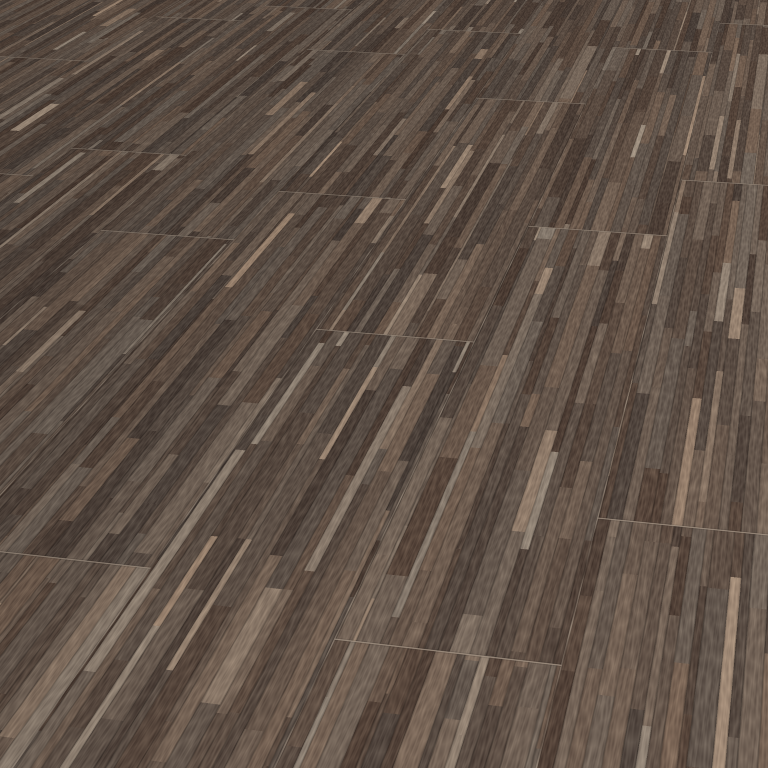
Write a Shadertoy shader that draws this texture.

```glsl
// Dark laminate floor of narrow wooden strips in staggered planks, seen in perspective.

const float HORIZON = 1.527;        // height of the vanishing line
const float PLANK_WIDTH = 0.2235;   // floor units across
const float PLANK_LENGTH = 5.97;    // floor units along
const float STRIPS = 17.0;          // strips across one plank
const float PIECE_LENGTH = 1.6;     // mean length of a strip piece
const int SAMPLES = 3;              // antialiasing grid per axis
const vec3 DARK_WOOD = vec3(0.235, 0.188, 0.165);
const vec3 LIGHT_WOOD = vec3(0.645, 0.575, 0.505);
const vec3 JOINT_COLOR = vec3(0.63, 0.57, 0.51);

// Stagger of the plank ends in each column, as a share of the length
const float STAGGER[9] = float[9](0.688, 0.450, 0.058, 0.524, 0.322, 0.658, 0.520, 0.160, 0.830);

float hash(vec2 p) {
    vec3 q = fract(p.xyx * 0.1031);
    q += dot(q, q.yzx + 33.33);
    return fract((q.x + q.y) * q.z);
}

// Position of a randomly shifted cell border
float border(float i, float seed) {
    return i + 0.86 * (hash(vec2(i, seed)) - 0.5);
}

// Cells of uneven width on a line: x = index, y = distance to border, z = width
vec3 unevenCell(float x, float seed) {
    float i = floor(x);
    if (x < border(i, seed)) i -= 1.0;
    else if (x >= border(i + 1.0, seed)) i += 1.0;
    float low = border(i, seed);
    float high = border(i + 1.0, seed);
    return vec3(i, min(x - low, high - x), high - low);
}

// Cellular noise: distance to the nearest scattered point
float cellular(vec2 p) {
    vec2 base = floor(p);
    float nearest = 2.0;
    for (int j = -1; j <= 1; j++)
    for (int i = -1; i <= 1; i++) {
        vec2 cell = base + vec2(i, j);
        vec2 point = cell + vec2(hash(cell), hash(cell + 57.3));
        nearest = min(nearest, length(p - point));
    }
    return nearest;
}

// Fibres, curved growth rings and pores; p.x in strips, p.y along the floor
float grain(vec2 p, float seed) {
    float bend = 0.45 * sin(p.y * 2.3 + seed * 40.0) + 0.15 * sin(p.y * 6.1 + seed * 90.0);
    float rings = sin(9.0 * (p.x + bend) + 2.0 * sin(p.y * 3.7 + p.x * 2.0));
    float fibres = sin(p.x * 21.0 + 3.0 * sin(p.y * 4.0 + seed * 30.0))
                 + sin(p.x * 33.0 + 2.0 * sin(p.y * 9.0 + p.x * 5.0));
    float pores = cellular(vec2(p.x * 3.2 + bend * 2.0, p.y * 9.0) + seed * 50.0) - 0.45;
    return 0.035 * rings + 0.032 * fibres + 0.24 * pores;
}

// Wood tone and tint of one piece of a strip
vec3 woodColor(vec2 p, float seed, float width) {
    float tone = 0.14 + 0.38 * hash(vec2(seed * 311.0, 4.7));
    float chance = mix(0.34, 0.06, smoothstep(0.35, 1.1, width));
    tone += step(hash(vec2(seed * 173.0, 9.1)), chance) * (0.24 + 0.26 * seed);
    float warmth = hash(vec2(seed * 227.0, 2.3)) - 0.4;
    vec3 color = mix(DARK_WOOD, LIGHT_WOOD, tone + grain(p, seed));
    return color * (1.0 + warmth * vec3(0.06, -0.02, -0.08));
}

// Coverage of a line of the given half width
float lineMask(float dist, float halfWidth, float blur) {
    return 1.0 - smoothstep(halfWidth - blur, halfWidth + blur, dist);
}

vec3 floorColor(vec2 p, float blur) {
    // Perspective: x runs across the planks, y along them
    float depth = HORIZON - p.y;
    vec2 ground = vec2(1.074 - p.x, p.x + 11.33) / depth;

    // Planks
    float across = (ground.x - 0.0225) / PLANK_WIDTH;
    float column = floor(across);
    float along = ground.y / PLANK_LENGTH - STAGGER[clamp(int(column), 0, 8)];
    vec2 plank = vec2(column, floor(along));
    float plankSeed = hash(plank + 11.0) * 97.0;

    // Strips across, uneven pieces along
    vec2 woodPos = vec2(fract(across) * STRIPS, ground.y);
    vec3 strip = unevenCell(woodPos.x, plankSeed);
    float stripSeed = hash(vec2(strip.x, plankSeed)) * 83.0;
    vec3 piece = unevenCell(ground.y / PIECE_LENGTH + stripSeed, stripSeed);
    float seed = hash(vec2(piece.x, stripSeed));
    vec3 color = woodColor(woodPos, seed, strip.z);
    color *= 1.0 - 0.22 * (1.0 - smoothstep(0.0, 0.12, strip.y));

    // Long seams and end joints, measured on the canvas
    float seam = abs(across - round(across)) * PLANK_WIDTH * depth / sqrt(1.0 + ground.x * ground.x);
    float joint = abs(along - round(along)) * PLANK_LENGTH * depth / ground.y;
    float wear = 0.5 + 0.3 * sin(ground.y * 5.0 + column) + 0.2 * sin(ground.y * 17.0);
    color *= 1.0 - 0.15 * lineMask(seam, 0.0014 * depth, blur);
    color = mix(color, JOINT_COLOR, 0.75 * wear * lineMask(seam, 0.0007 * depth, blur));
    color *= 1.0 - 0.12 * lineMask(joint, 0.0014 * depth, blur);
    color = mix(color, JOINT_COLOR, 0.8 * lineMask(joint, 0.0006 * depth, blur));

    // Light falls off towards the upper left
    return color * mix(0.89, 1.06, smoothstep(-0.8, 0.7, p.x - p.y));
}

void mainImage(out vec4 fragColor, in vec2 fragCoord) {
    float blur = 0.4 / iResolution.y;
    vec3 sum = vec3(0.0);
    for (int j = 0; j < SAMPLES; j++)
    for (int i = 0; i < SAMPLES; i++) {
        vec2 offset = (vec2(i, j) + 0.5) / float(SAMPLES) - 0.5;
        sum += floorColor((fragCoord + offset) / iResolution.xy, blur);
    }
    fragColor = vec4(sum / float(SAMPLES * SAMPLES), 1.0);
}
```
